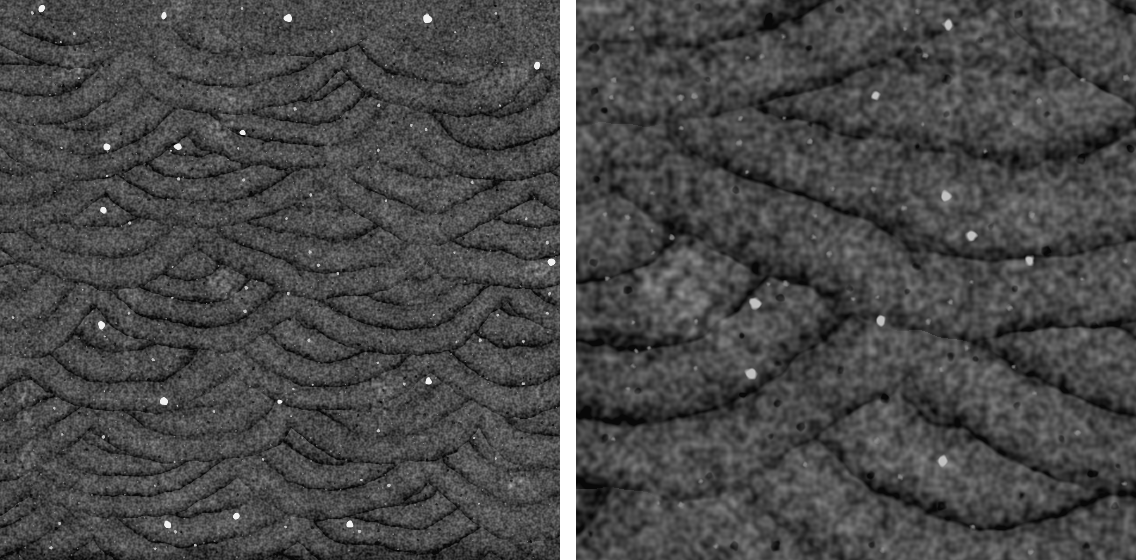
Left: the whole. Right: its middle third, enlarged.
Give the GLSL for this texture, as a Shadertoy shader.

```glsl
// Dark, gritty clay pressed with staggered rows of overlapping bowl-shaped ribs.
// Each row of discs covers the one below; rings inside a disc become shaded
// grooves, then gradient-noise grain, pores and pale mineral specks are added.

vec2 hash2(vec2 p) {
    vec3 q = fract(p.xyx * vec3(0.1031, 0.1030, 0.0973));
    q += dot(q, q.yzx + 33.33);
    return fract((q.xx + q.yz) * q.zy);
}

float gradientDot(vec2 cell, vec2 offset) {
    float angle = 6.2832 * hash2(cell + 71.0).x;
    return dot(vec2(cos(angle), sin(angle)), offset);
}

float gradientNoise(vec2 p) {
    vec2 i = floor(p), f = fract(p);
    vec2 u = f * f * f * (f * (f * 6.0 - 15.0) + 10.0);
    vec2 x = vec2(1.0, 0.0);
    float low = mix(gradientDot(i, f), gradientDot(i + x, f - x), u.x);
    float high = mix(gradientDot(i + x.yx, f - x.yx), gradientDot(i + 1.0, f - 1.0), u.x);
    return 1.4 * mix(low, high, u.y);
}

vec2 noise2(vec2 p) {
    return vec2(gradientNoise(p), gradientNoise(p + 37.4));
}

// Shade of one rib: dark undercut at its lower edge, rounded light body
float ribShade(float depth, float spacing, float strength) {
    float f = fract(depth / spacing);
    float undercut = exp(-f * spacing / 0.0055) + smoothstep(0.94, 1.0, f);
    float body = sin(3.1416 * f) - 0.6;
    return 0.07 * body - 0.19 * strength * min(undercut, 1.0);
}

// Rows of discs, painted from the back (lower) row to the front (upper) row
float ribs(vec2 p, float strength) {
    const float radius = 0.26, rowStep = 0.105, period = 0.37;
    float topRow = floor((p.y + radius) / rowStep);
    float shade = 0.0;
    for (int i = 2; i >= 0; i--) {
        float row = topRow - float(i);
        float shift = 0.5 * mod(row, 2.0) + 0.12 * sin(row * 2.7);
        float column = floor(p.x / period - shift + 0.5);
        vec2 center = vec2((column + shift) * period, row * rowStep);
        float depth = radius - length(p - center);
        float spacing = mix(0.041, 0.060, hash2(vec2(column, row) + 9.0).x);
        float cover = smoothstep(-0.002, 0.001, depth);
        shade = mix(shade, ribShade(max(depth, 0.0), spacing, strength), cover);
    }
    return shade;
}

// Irregular spots scattered one per grid cell; radius is in canvas units
float specks(vec2 p, float density, float share, float radius) {
    vec2 q = p * density;
    vec2 cell = floor(q);
    vec2 pick = hash2(cell + density);
    vec2 center = 0.25 + 0.5 * hash2(cell + 5.0 * density);
    float size = radius * mix(0.55, 1.2, pick.y);
    float d = length(fract(q) - center) / density;
    d += 0.4 * radius * gradientNoise(p * 0.7 / radius);
    float spot = 1.0 - smoothstep(size - 0.001, size + 0.001, d);
    return spot * step(pick.x, share);
}

void mainImage(out vec4 fragColor, in vec2 fragCoord) {
    vec2 p = fragCoord / iResolution.y;

    // Hand-made wobble of the pressed pattern
    vec2 warped = p + 0.035 * noise2(p * 2.6) + 0.013 * noise2(p * 8.0 + 3.0);
    warped += 0.004 * noise2(p * 28.0) + 0.002 * noise2(p * 75.0);

    // Ribs, worn away in places and absent along the top
    float wear = smoothstep(-0.45, 0.25, gradientNoise(p * 6.0 + 14.0));
    float pressed = 1.0 - smoothstep(0.91, 0.97, p.y + 0.05 * gradientNoise(p * 5.0));
    float tone = 0.295 + ribs(warped, mix(0.25, 1.0, wear)) * pressed;

    // Broad stains and fine grain
    tone += 0.035 * gradientNoise(p * 4.0 + 50.0) + 0.05 * gradientNoise(p * 22.0);
    tone += 0.075 * gradientNoise(p * 75.0 + 8.0);
    tone += 0.12 * gradientNoise(p * 140.0) + 0.11 * gradientNoise(p * 235.0 + 20.0);
    tone -= 0.13 * (1.0 - smoothstep(0.0, 0.03, p.y + 0.02 * gradientNoise(p * 9.0)));

    // Pores and chalky patches
    tone -= 0.16 * specks(p + 0.31, 48.0, 0.16, 0.0023);
    float patches = smoothstep(0.42, 0.75, gradientNoise(p * 11.0 + 90.0));
    tone += patches * (0.07 + 0.2 * gradientNoise(p * 110.0 + 60.0));

    // Mineral specks, from dust to pebbles
    tone = mix(tone, 0.58, 0.8 * specks(p, 75.0, 0.12, 0.0014));
    tone = mix(tone, 0.76, specks(p + 0.17, 24.0, 0.15, 0.0026));
    tone = mix(tone, 0.95, specks(p + 0.53, 9.0, 0.19, 0.0066));

    fragColor = vec4(vec3(clamp(tone, 0.03, 1.0)), 1.0);
}
```
